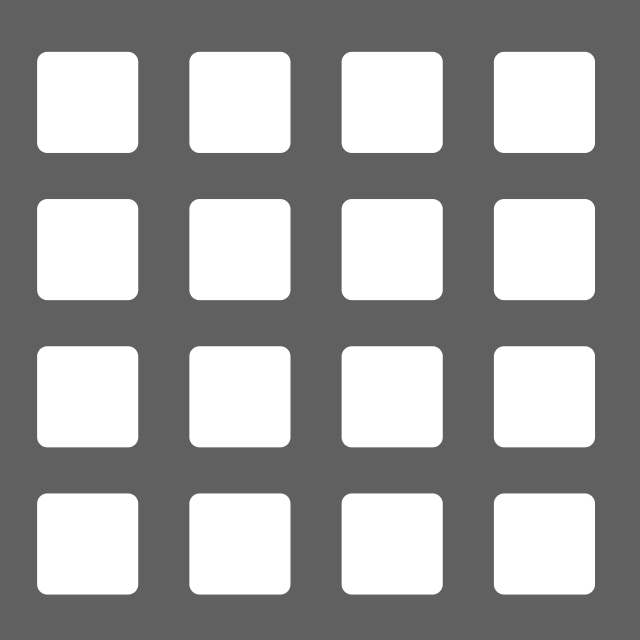
This pattern is drawn by a WebGL 2 fragment shader. Its source:

```glsl
#version 300 es
precision highp float;
// Draws a four by four grid of white rounded squares on a plain grey ground.

uniform vec2 u_resolution;
out vec4 fragColor;

// Lengths are fractions of the canvas, origin at the lower left.
const vec2 GRID_COUNT = vec2(4.0, 4.0);
const vec2 FIRST_CENTRE = vec2(0.137, 0.15);
const vec2 PITCH = vec2(0.2379, 0.23);
const vec2 HALF_SIZE = vec2(0.079, 0.079);
const float CORNER_RADIUS = 0.016;

const vec3 GROUND_COLOUR = vec3(0.376);
const vec3 SQUARE_COLOUR = vec3(1.0);

// Signed distance to a rounded box centred on the origin.
float roundedBox(vec2 p, vec2 halfSize, float radius) {
    vec2 q = abs(p) - halfSize + radius;
    return length(max(q, 0.0)) + min(max(q.x, q.y), 0.0) - radius;
}

void main() {
    vec2 uv = gl_FragCoord.xy / u_resolution;
    float pixel = 1.0 / min(u_resolution.x, u_resolution.y);

    // Offset from the nearest square, limited to the finite grid.
    vec2 cell = clamp(round((uv - FIRST_CENTRE) / PITCH), vec2(0.0), GRID_COUNT - 1.0);
    vec2 local = uv - FIRST_CENTRE - cell * PITCH;

    // Antialiased coverage, one pixel wide.
    float dist = roundedBox(local, HALF_SIZE, CORNER_RADIUS);
    float coverage = clamp(0.5 - dist / pixel, 0.0, 1.0);

    fragColor = vec4(mix(GROUND_COLOUR, SQUARE_COLOUR, coverage), 1.0);
}
```
